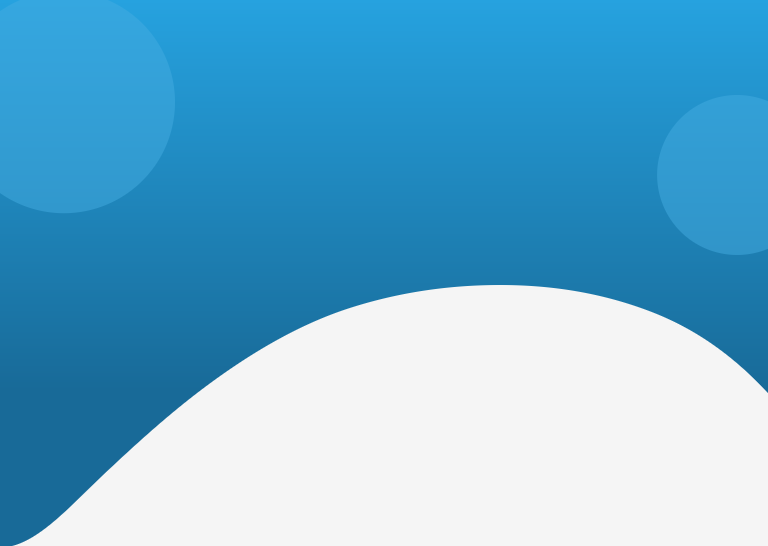
Write a Shadertoy shader that draws this background.

```glsl
// A pale rolling hill under a vertical blue gradient, with two translucent discs.
// The hill is a cubic Hermite spline through a few knots; discs are distance
// functions. Lengths are in canvas heights, with the origin at the lower left.

#define SKY_TOP vec3(0.149, 0.635, 0.875)
#define SKY_LOW vec3(0.094, 0.416, 0.596)
#define SKY_FLAT_BELOW 0.285
#define DISC_COLOR vec3(0.267, 0.675, 0.882)
#define DISC_ALPHA 0.5
#define HILL_COLOR vec3(0.961)
#define LEFT_DISC vec3(0.117, 0.813, 0.2035)
#define RIGHT_DISC vec3(1.350, 0.6795, 0.1465)
#define DESIGN_ASPECT 1.4066

const int KNOTS = 7;

// Each knot holds x, height and slope.
const vec3 HILL[KNOTS] = vec3[KNOTS](
    vec3(0.022, 0.000, 0.25),
    vec3(0.183, 0.1245, 0.95),
    vec3(0.366, 0.284, 0.76),
    vec3(0.641, 0.436, 0.32),
    vec3(0.916, 0.478, 0.00),
    vec3(1.190, 0.430, -0.38),
    vec3(1.4066, 0.280, -1.08));

// Returns hill height and slope at x, with straight ends beyond the knots.
vec2 hillProfile(float x) {
    vec3 first = HILL[0];
    vec3 last = HILL[KNOTS - 1];
    if (x <= first.x) return vec2(first.y + first.z * (x - first.x), first.z);
    vec2 profile = vec2(last.y + last.z * (x - last.x), last.z);
    for (int i = 0; i < KNOTS - 1; i++) {
        vec3 a = HILL[i];
        vec3 b = HILL[i + 1];
        if (x >= a.x && x < b.x) {
            float span = b.x - a.x;
            float t = (x - a.x) / span;
            float rise = b.y - a.y;
            float c2 = 3.0 * rise - span * (2.0 * a.z + b.z);
            float c3 = span * (a.z + b.z) - 2.0 * rise;
            profile.x = a.y + t * (span * a.z + t * (c2 + t * c3));
            profile.y = a.z + t * (2.0 * c2 + 3.0 * t * c3) / span;
        }
    }
    return profile;
}

// Coverage of a shape from its signed distance, one pixel soft.
float coverage(float dist, float pixel) {
    return clamp(0.5 - dist / pixel, 0.0, 1.0);
}

float discDistance(vec2 p, vec3 disc) {
    return length(p - disc.xy) - disc.z;
}

void mainImage(out vec4 fragColor, in vec2 fragCoord) {
    vec2 p = fragCoord / iResolution.xy * vec2(DESIGN_ASPECT, 1.0);
    float pixel = 1.0 / iResolution.y;

    // Sky
    float skyHeight = clamp((p.y - SKY_FLAT_BELOW) / (1.0 - SKY_FLAT_BELOW), 0.0, 1.0);
    vec3 color = mix(SKY_LOW, SKY_TOP, skyHeight);

    // Translucent discs
    float discs = min(discDistance(p, LEFT_DISC), discDistance(p, RIGHT_DISC));
    color = mix(color, DISC_COLOR, DISC_ALPHA * coverage(discs, pixel));

    // Hill, with vertical distance corrected by its slope
    vec2 hill = hillProfile(p.x);
    float hillDistance = (p.y - hill.x) / sqrt(1.0 + hill.y * hill.y);
    color = mix(color, HILL_COLOR, coverage(hillDistance, pixel));

    fragColor = vec4(color, 1.0);
}
```
